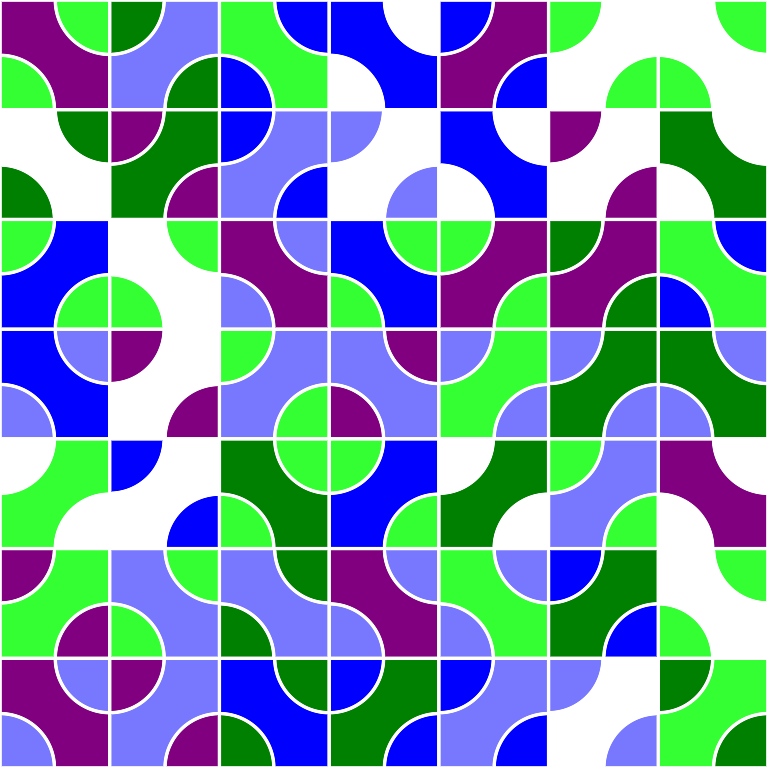
Reproduce this pattern procedurally as a WebGL 2 fragment shader.

```glsl
#version 300 es
precision highp float;
// Seven by seven Truchet tiles in six flat colours, outlined in white.

uniform vec2 u_resolution;
out vec4 fragColor;

const vec3 WHITE = vec3(1.0);

// Cubing permutes the residues mod 53, so shuffled values stay evenly spread.
float shuffledRank(int tileIndex, int seed) {
    int n = (tileIndex * 17 + seed) % 53;
    return float(n * n * n % 53) / 53.0;
}

vec3 palette(int i) {
    vec3 colours[6] = vec3[6](
        vec3(0.2, 1.0, 0.2),    // lime
        vec3(0.0, 0.0, 1.0),    // blue
        vec3(0.5, 0.0, 0.5),    // purple
        vec3(0.0, 0.5, 0.0),    // green
        WHITE,
        vec3(0.47, 0.47, 1.0)); // periwinkle
    return colours[i % 6];
}

void main() {
    vec2 grid = gl_FragCoord.xy / u_resolution * 7.0;
    float pixel = 7.0 / min(u_resolution.x, u_resolution.y);
    ivec2 cell = ivec2(floor(grid));
    vec2 p = fract(grid);
    int tileIndex = cell.x + 7 * cell.y;

    // Two different colours per tile, with the later ones slightly favoured as ground
    int groundIndex = int(6.0 * pow(shuffledRank(tileIndex, 5), 0.85));
    int cornerIndex = groundIndex + 1 + int(5.0 * shuffledRank(tileIndex, 23));

    // Quarter discs in opposite corners, on either diagonal
    vec2 q = p;
    if (shuffledRank(tileIndex, 40) < 0.5) q.x = 1.0 - q.x;
    float arc = min(length(q), length(1.0 - q)) - 0.496;
    float disc = 1.0 - smoothstep(-0.5 * pixel, 0.5 * pixel, arc);
    vec3 colour = mix(palette(groundIndex), palette(cornerIndex), disc);

    // White strokes along the arcs and the tile borders
    vec2 border = min(p, 1.0 - p);
    float stroke = min(abs(arc), min(border.x, border.y)) - 0.016;
    colour = mix(WHITE, colour, smoothstep(-0.5 * pixel, 0.5 * pixel, stroke));

    fragColor = vec4(colour, 1.0);
}
```
